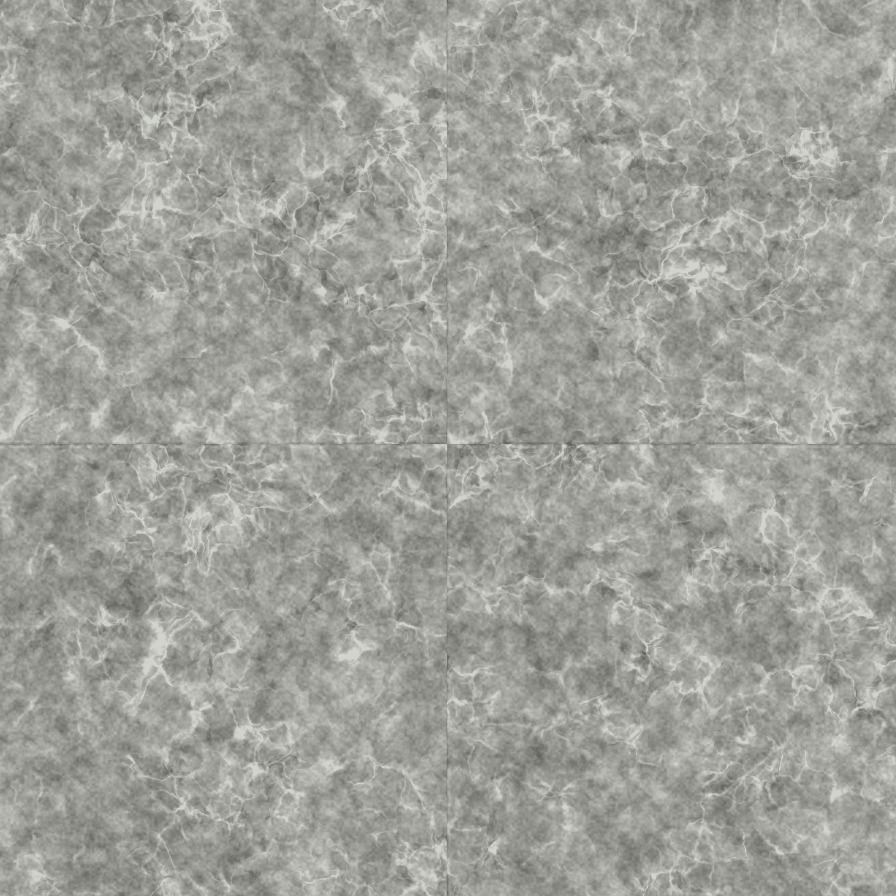
Write a Shadertoy shader that draws this texture.

```glsl
const vec2 JOINT_CENTRE = vec2(0.499, 0.505);
const vec3 DARK_STONE = vec3(0.40, 0.40, 0.375);
const vec3 PALE_STONE = vec3(0.82, 0.83, 0.80);

float hash(vec2 p) {
    vec3 q = fract(vec3(p.xyx) * 0.1031);
    q += dot(q, q.yzx + 33.33);
    return fract((q.x + q.y) * q.z);
}

vec2 hash2(vec2 p) {
    return vec2(hash(p), hash(p + 71.7));
}

float noise(vec2 p) {
    vec2 i = floor(p), f = fract(p);
    f = f * f * (3.0 - 2.0 * f);
    return mix(mix(hash(i), hash(i + vec2(1, 0)), f.x),
               mix(hash(i + vec2(0, 1)), hash(i + vec2(1, 1)), f.x), f.y);
}

float fbm(vec2 p) {
    float sum = 0.0, amp = 0.5;
    for (int i = 0; i < 5; i++) {
        sum += amp * noise(p);
        p = mat2(1.6, 1.2, -1.2, 1.6) * p + 17.3;
        amp *= 0.55;
    }
    return sum / 1.055;
}

vec2 warp(vec2 p, float scale, float amount) {
    return p + amount * (vec2(fbm(p * scale), fbm(p * scale + 43.1)) - 0.5);
}

// x: gap between the two nearest cell centres, y: random tone of the cell
vec2 cells(vec2 p) {
    vec2 base = floor(p);
    float first = 9.0, second = 9.0, tone = 0.0;
    for (int y = -1; y <= 1; y++)
    for (int x = -1; x <= 1; x++) {
        vec2 id = base + vec2(x, y);
        float d = length(id + hash2(id) - p);
        if (d < first) {
            second = first;
            first = d;
            tone = hash(id + 9.4);
        } else second = min(second, d);
    }
    return vec2(second - first, tone);
}

// Crack lines of a cell pattern; width is in canvas units
float veins(float gap, float scale, float width, float pixel) {
    return 1.0 - smoothstep(0.0, 2.0 * scale * (width + 0.5 * pixel), gap);
}

float marble(vec2 p, float pixel) {
    vec2 bent = warp(warp(p, 12.0, 0.045), 50.0, 0.022);
    vec2 large = cells(bent * 13.0);
    vec2 medium = cells(bent * 29.0 + 5.0);
    vec2 small = cells(bent * 60.0 + 11.0);

    // Cloudy body, mottling and angular fragments
    float tone = 0.475;
    tone += 0.22 * (fbm(bent * 9.0 + 3.0) - 0.5);
    tone += 0.44 * (fbm(bent * 28.0 + 8.0) - 0.5);
    tone += 0.62 * (fbm(p * 85.0 + 14.0) - 0.5);
    tone += 0.05 * (large.y - 0.5) + 0.12 * (medium.y - 0.5) + 0.10 * (small.y - 0.5);

    // Pale veins, fading in and out
    float zone = fbm(p * 8.0 + 21.0);
    float fade = fbm(p * 30.0 + 31.0);
    float broad = smoothstep(0.42, 0.66, fade);
    float busy = smoothstep(0.40, 0.62, zone);
    tone += 0.30 * broad * veins(large.x, 13.0, 0.0036, pixel);
    tone += 0.31 * smoothstep(0.40, 0.60, 0.5 * (zone + fade))
                 * veins(medium.x, 29.0, 0.0023, pixel);
    tone += 0.26 * busy * broad * veins(small.x, 60.0, 0.0017, pixel);

    // Milky flecks and dark pits
    tone += 0.16 * smoothstep(0.60, 0.76, fbm(bent * 32.0 + 61.0));
    float pits = smoothstep(0.58, 0.74, fbm(bent * 62.0 + 81.0));
    tone -= 0.24 * pits * smoothstep(0.36, 0.60, zone);

    // Fine slanted scratches and grain
    vec2 slant = mat2(0.8, 0.6, -0.6, 0.8) * p;
    tone += 0.10 * (noise(slant * vec2(70.0, 320.0)) - 0.5);
    tone += 0.22 * (noise(p * 330.0) - 0.5);
    return tone;
}

// Thin joint line at distance d
float joint(float d, float width, float pixel) {
    return 1.0 - smoothstep(width, width + pixel, abs(d));
}

void mainImage(out vec4 fragColor, in vec2 fragCoord) {
    vec2 uv = fragCoord / iResolution.xy;
    float pixel = 1.0 / iResolution.y;

    // Two by two slabs, each cut from another part of the stone
    vec2 d = uv - JOINT_CENTRE;
    vec2 slab = step(0.0, d);
    float tone = marble(uv + 7.0 * hash2(slab + 4.0), pixel);

    // Worn joints: a broken dark line beside chipped pale edges
    float wearX = noise(vec2(uv.y * 150.0, 2.0));
    float wearY = noise(vec2(uv.x * 150.0, 6.0));
    float dark = max(0.6 * joint(d.x, 0.0004, pixel) * wearX,
                     joint(d.y, 0.0007, pixel) * wearY);
    float chips = max(0.6 * joint(d.x - 0.003, 0.0005, pixel) * smoothstep(0.5, 0.9, wearX),
                      joint(d.y + 0.004, 0.0008, pixel) * smoothstep(0.4, 0.8, wearY));
    tone += 0.16 * chips - 0.30 * dark;

    fragColor = vec4(mix(DARK_STONE, PALE_STONE, clamp(tone, 0.0, 1.0)), 1.0);
}
```
